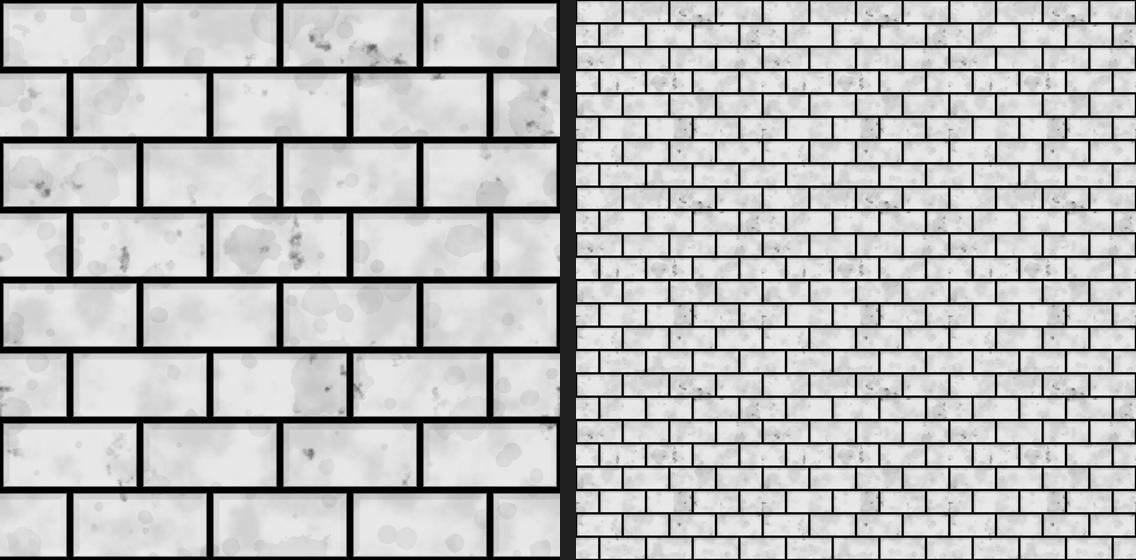
Left: one tile. Right: repeated 3 by 3.
Write a Shadertoy shader that draws this pattern.

```glsl
const vec2 BRICKS = vec2(4.0, 8.0);
const float HALF_GAP = 0.0062;
const float BEVEL_WIDTH = 0.0108;

vec3 hash3(vec2 p, float seed) {
    vec3 q = fract(vec3(p.xyx + seed * 7.31) * vec3(0.1031, 0.1030, 0.0973));
    q += dot(q, q.yxz + 33.33);
    return fract((q.xxy + q.yzz) * q.zyx);
}

// Value noise that wraps after a whole number of cells
float wrapNoise(vec2 uv, float period, float seed) {
    vec2 p = uv * period;
    vec2 cell = floor(p);
    vec2 f = fract(p);
    f = f * f * (3.0 - 2.0 * f);
    vec2 lo = mod(cell, period);
    vec2 hi = mod(cell + 1.0, period);
    float bottom = mix(hash3(lo, seed).x, hash3(vec2(hi.x, lo.y), seed).x, f.x);
    float top = mix(hash3(vec2(lo.x, hi.y), seed).x, hash3(hi, seed).x, f.x);
    return mix(bottom, top, f.y);
}

float wrapFbm(vec2 uv, float period, float seed) {
    float sum = 0.0;
    float weight = 0.5;
    for (int octave = 0; octave < 5; octave++) {
        sum += weight * wrapNoise(uv, period, seed + float(octave));
        period *= 2.0;
        weight *= 0.5;
    }
    return sum / 0.96875;
}

// Scattered ragged blots, slightly denser along their rims
float blots(vec2 uv, float grid, float maxRadius, float density, float ragged, float px, float seed) {
    vec2 p = uv * grid;
    vec2 home = floor(p);
    float coverage = 0.0;
    for (int y = -1; y <= 1; y++) {
        for (int x = -1; x <= 1; x++) {
            vec2 cell = home + vec2(x, y);
            vec2 wrapped = mod(cell, grid);
            vec3 place = hash3(wrapped, seed);
            vec3 look = hash3(wrapped, seed + 5.0);
            float radius = mix(0.09, maxRadius, place.z * place.z);
            float depth = radius - length(p - cell - place.xy) + ragged * radius;
            float inside = smoothstep(-px * grid, px * grid, depth);
            float rim = mix(0.8, 1.0, exp(-14.0 * max(depth, 0.0)));
            float strength = mix(0.6, 1.0, look.y) * step(look.x, density);
            coverage = max(coverage, inside * rim * strength);
        }
    }
    return coverage;
}

float marble(vec2 uv, float px) {
    float cloud = wrapFbm(uv, 18.0, 1.0);
    float tone = 0.905 - 0.085 * smoothstep(0.33, 0.8, cloud);

    // Water stains in two sizes
    float ragged = 1.5 * (wrapFbm(uv, 22.0, 11.0) - 0.5);
    float large = blots(uv, 8.0, 0.52, 0.65, ragged, px, 21.0);
    float small = blots(uv, 16.0, 0.36, 0.5, ragged, px, 37.0);
    tone -= 0.072 * max(large, small) + 0.015 * min(large, small);

    // Rare sooty smudges
    float soot = smoothstep(0.62, 0.95, wrapFbm(uv, 36.0, 51.0));
    float patches = smoothstep(0.5, 0.85, wrapNoise(uv, 9.0, 61.0));
    return tone - 0.6 * soot * patches;
}

// Tone factor of the four mitred faces around a brick
float bevelTone(vec2 low, vec2 high, float px) {
    vec2 edge = min(low, high);
    float sideFace = mix(0.975, 0.925, step(low.x, high.x));
    float levelFace = mix(0.905, 1.01, step(low.y, high.y));
    float face = mix(sideFace, levelFace, smoothstep(-px, px, edge.x - edge.y));
    float flatTop = smoothstep(BEVEL_WIDTH - px, BEVEL_WIDTH + px, min(edge.x, edge.y));
    return mix(face, 1.0, flatTop);
}

void mainImage(out vec4 fragColor, in vec2 fragCoord) {
    vec2 uv = fragCoord / iResolution.xy;
    float px = 0.7 / iResolution.y;

    // Running bond: every other course moves half a brick
    vec2 p = uv * BRICKS;
    p.x += 0.5 * step(mod(floor(p.y), 2.0), 0.5);
    vec2 local = fract(p);
    vec2 low = local / BRICKS - HALF_GAP;
    vec2 high = (1.0 - local) / BRICKS - HALF_GAP;

    vec2 edge = min(low, high);
    float brick = smoothstep(-px, px, min(edge.x, edge.y));
    float tone = marble(uv, px) * bevelTone(low, high, px);
    fragColor = vec4(vec3(clamp(tone, 0.0, 1.0) * brick), 1.0);
}
```
